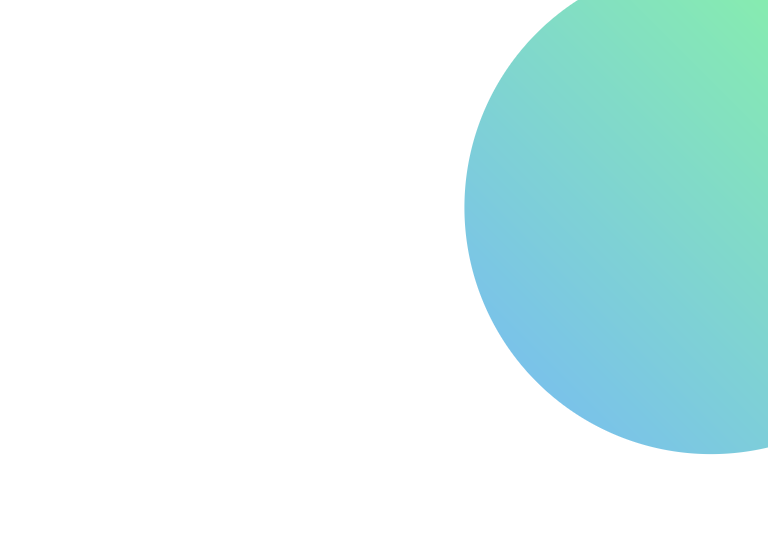
Reproduce this background procedurally as a WebGL 1 fragment shader.

```glsl
precision highp float;
// A large disc with a diagonal blue-to-green gradient, cropped by the top right of a white canvas.

uniform vec2 u_resolution;

void main() {
    // Canvas-height units, origin at the lower left
    vec2 p = gl_FragCoord.xy / u_resolution.y;
    float pixel = 1.0 / u_resolution.y;

    // Disc, anchored to the canvas width
    vec2 center = vec2(0.9258 * u_resolution.x / u_resolution.y, 0.6185);
    float radius = 0.4533;
    vec2 offset = p - center;
    float disc = clamp(0.5 - (length(offset) - radius) / pixel, 0.0, 1.0);

    // Gradient runs corner to corner across the square around the disc
    float blend = 0.5 + (offset.x + offset.y) / (4.0 * radius);
    vec3 skyBlue = vec3(0.466, 0.724, 0.967);
    vec3 mintGreen = vec3(0.545, 0.985, 0.607);
    vec3 discColor = mix(skyBlue, mintGreen, blend);

    gl_FragColor = vec4(mix(vec3(1.0), discColor, disc), 1.0);
}
```
